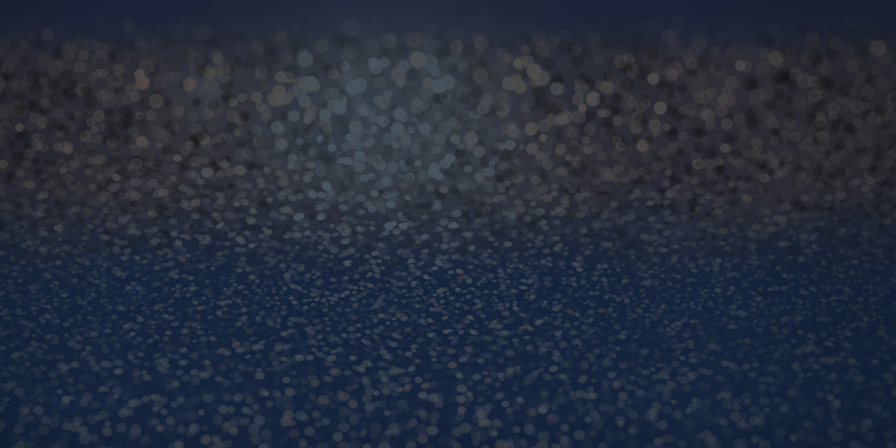
This background is drawn by a Shadertoy shader. Its source:

```glsl
// Dim glitter surface: navy foreground, sharp mid band and warm bokeh under a cool glow.
#define FOCUS_Y 0.34
#define FOCUS_CELL 0.0145
#define CELL_GROWTH 0.054
#define LAYERS 3
#define GLOW_POS vec2(0.43, 0.72)
#define GLOW_SIZE vec2(0.16, 0.27)
#define NAVY vec3(0.076, 0.138, 0.235)
#define UMBER vec3(0.168, 0.168, 0.204)
#define TOP_DARK vec3(0.100, 0.135, 0.215)
#define WARM vec3(0.315, 0.295, 0.275)
#define COOL vec3(0.275, 0.335, 0.385)

vec3 hash3(vec3 p) {
    p = fract(p * vec3(0.1031, 0.1030, 0.0973));
    p += dot(p, p.yxz + 33.33);
    return fract((p.xxy + p.yxx) * p.zyx);
}

// Height to row number, with rows growing away from the focus line
float rowFromHeight(float y) {
    float d = y - FOCUS_Y;
    return sign(d) * log(1.0 + CELL_GROWTH * abs(d) / FOCUS_CELL) / CELL_GROWTH;
}

float heightFromRow(float row) {
    float d = FOCUS_CELL * (exp(CELL_GROWTH * abs(row)) - 1.0) / CELL_GROWTH;
    return FOCUS_Y + sign(row) * d;
}

float bell(vec2 d) {
    return exp(-dot(d, d));
}

// Layered sines break up the smooth light
float drift(vec2 p) {
    return sin(p.x * 9.0 + 2.0 * sin(p.y * 7.0)) * 0.5
         + sin(p.y * 17.0 - p.x * 13.0 + 1.7) * 0.3
         + sin(p.x * 29.0 + p.y * 23.0) * 0.2;
}

vec3 backdrop(vec2 uv, vec2 p, float glow) {
    float wave = drift(p);
    vec3 color = mix(NAVY, UMBER, smoothstep(0.34, 0.62, uv.y + 0.02 * wave));
    color = mix(color, TOP_DARK, smoothstep(0.84, 0.98, uv.y + 0.015 * wave));
    color += vec3(0.018, 0.013, 0.007) * wave * smoothstep(0.45, 0.7, uv.y)
           * smoothstep(1.0, 0.85, uv.y);
    color = mix(color, COOL * 0.82, 0.75 * glow * smoothstep(0.3, 0.65, uv.y));
    // Pale haze at the upper left
    float haze = bell((uv - vec2(0.228, 0.80)) / vec2(0.028, 0.055));
    return mix(color, COOL * 0.85, 0.55 * haze);
}

// Blends one jittered sheet of soft discs over the color
vec3 addGlitter(vec3 color, vec2 p, float aspect, float layer, float pixel) {
    float shift = layer * 0.37;
    float baseRow = floor(rowFromHeight(p.y) + shift);
    for (int j = -1; j <= 1; j++) {
        float row = baseRow + float(j);
        float rowY = heightFromRow(row + 0.5 - shift);
        float cell = FOCUS_CELL + CELL_GROWTH * abs(rowY - FOCUS_Y);
        float baseColumn = floor(p.x / cell);
        for (int i = -1; i <= 1; i++) {
            float column = baseColumn + float(i);
            vec3 rnd = hash3(vec3(column, row + 71.0, layer * 19.0 + 5.0));
            vec3 look = hash3(vec3(row + 113.0, column + 37.0, layer * 23.0 + 9.0));
            vec2 center = vec2((column + rnd.x) * cell, rowY + (rnd.y - 0.5) * cell);
            vec2 spot = vec2(center.x / aspect, center.y);

            // Flattened grains near focus become round discs farther away
            float upper = smoothstep(0.42, 0.75, center.y);
            float roundness = max(upper, 0.8 * smoothstep(0.22, 0.05, center.y));
            vec2 d = p - center;
            float tilt = (look.z - 0.5) * (1.0 - roundness);
            d = vec2(d.x + tilt * d.y, d.y - tilt * d.x);
            d *= mix(vec2(0.82, 1.28), vec2(1.0), roundness);
            float radius = cell * mix(0.23, 0.42, rnd.z);
            float soft = radius * 0.20 + pixel * 0.4;
            float dist = length(d);
            float disc = 1.0 - smoothstep(radius - soft, radius + soft, dist);
            float rim = exp(-pow((dist - radius * 0.85) / soft, 2.0)) * upper;

            // Light pools around the glow and thins to the sides
            float glow = bell((spot - GLOW_POS) / GLOW_SIZE);
            float spread = bell(vec2((spot.x - 0.42) / 0.42, 0.0));
            float light = 0.24 + 0.46 * spread + 0.45 * glow;
            float sparkle = 0.04 + 0.96 * pow(look.x, 2.5);
            float glint = step(0.965, look.x) * upper * 0.3;
            float fade = smoothstep(0.98, 0.82, center.y);
            float alpha = disc * (light * sparkle + glint) + rim * sparkle * 0.18;
            float coolness = clamp(0.85 * glow + 0.50 * (1.0 - upper)
                                 + 0.6 * (look.y - 0.5), 0.0, 1.0);
            vec3 tint = mix(WARM, COOL, coolness);

            // Dark gaps between the lit discs
            float gap = disc * step(look.x, 0.30) * (0.22 - 0.08 * glow) * fade;
            color *= 1.0 - gap * smoothstep(0.3, 0.6, center.y);
            color = mix(color, tint, clamp(alpha * fade, 0.0, 0.9));
        }
    }
    return color;
}

void mainImage(out vec4 fragColor, in vec2 fragCoord) {
    vec2 uv = fragCoord / iResolution.xy;
    vec2 p = fragCoord / iResolution.y;
    float aspect = iResolution.x / iResolution.y;
    float glow = bell((uv - GLOW_POS) / GLOW_SIZE);
    vec3 color = backdrop(uv, p, glow);
    for (int k = 0; k < LAYERS; k++) {
        color = addGlitter(color, p, aspect, float(k), 1.0 / iResolution.y);
    }
    // Side and lower shading
    color *= 1.0 - 0.12 * smoothstep(0.30, 0.55, abs(uv.x - 0.45));
    color *= 1.0 - 0.06 * smoothstep(0.10, 0.0, uv.y);
    fragColor = vec4(color, 1.0);
}
```
